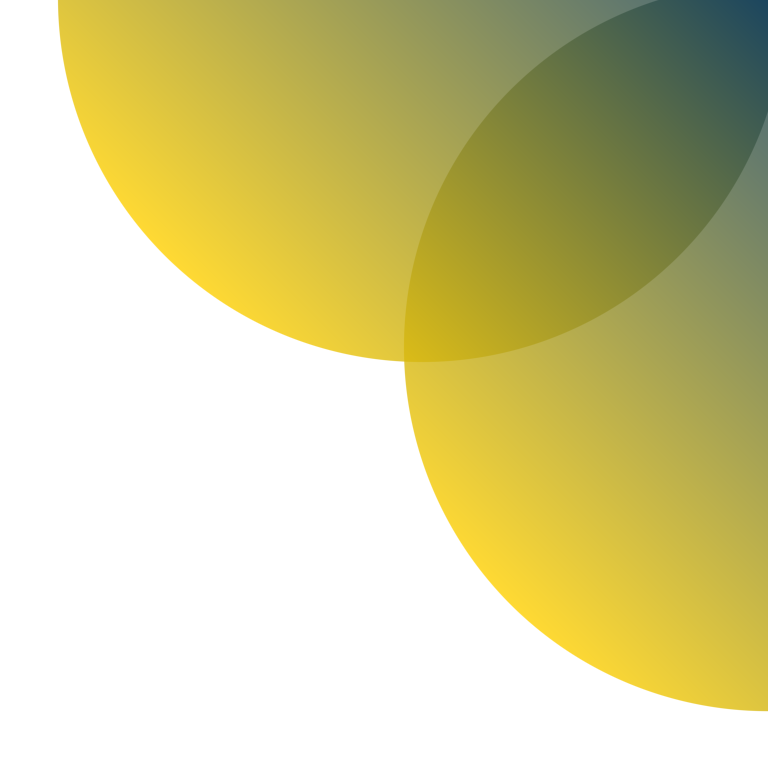
A Shadertoy shader for this background:

```glsl
const vec3 YELLOW = vec3(1.0, 0.816, 0.0);
const vec3 NAVY = vec3(0.07, 0.243, 0.345);
const float OPACITY = 0.8;

// Antialiased coverage of a disc
float discMask(vec2 offset, float radius, float pixel) {
    return 1.0 - smoothstep(-0.75 * pixel, 0.75 * pixel, length(offset) - radius);
}

// Diagonal ramp, starting at the lower-left rim; span is in radii
vec3 diagonalGradient(vec2 offset, float radius, float span, vec3 startColor, vec3 endColor) {
    float along = dot(offset, vec2(inversesqrt(2.0))) / radius + 1.0;
    return mix(startColor, endColor, clamp(along / span, 0.0, 1.0));
}

// Translucent gradient disc laid over a base colour
vec3 addDisc(vec3 base, vec2 uv, vec2 center, float radius, float pixel) {
    vec2 offset = uv - center;
    vec3 tint = diagonalGradient(offset, radius, 1.674, YELLOW, NAVY);
    return mix(base, tint, OPACITY * discMask(offset, radius, pixel));
}

void mainImage(out vec4 fragColor, in vec2 fragCoord) {
    vec2 uv = fragCoord / iResolution.xy;
    float pixel = 1.0 / min(iResolution.x, iResolution.y);
    float radius = 0.474;

    // White ground with two overlapping discs
    vec3 color = vec3(1.0);
    color = addDisc(color, uv, vec2(0.5495, 1.0026), radius, pixel);
    color = addDisc(color, uv, vec2(1.0, 0.548), radius, pixel);

    fragColor = vec4(color, 1.0);
}
```
